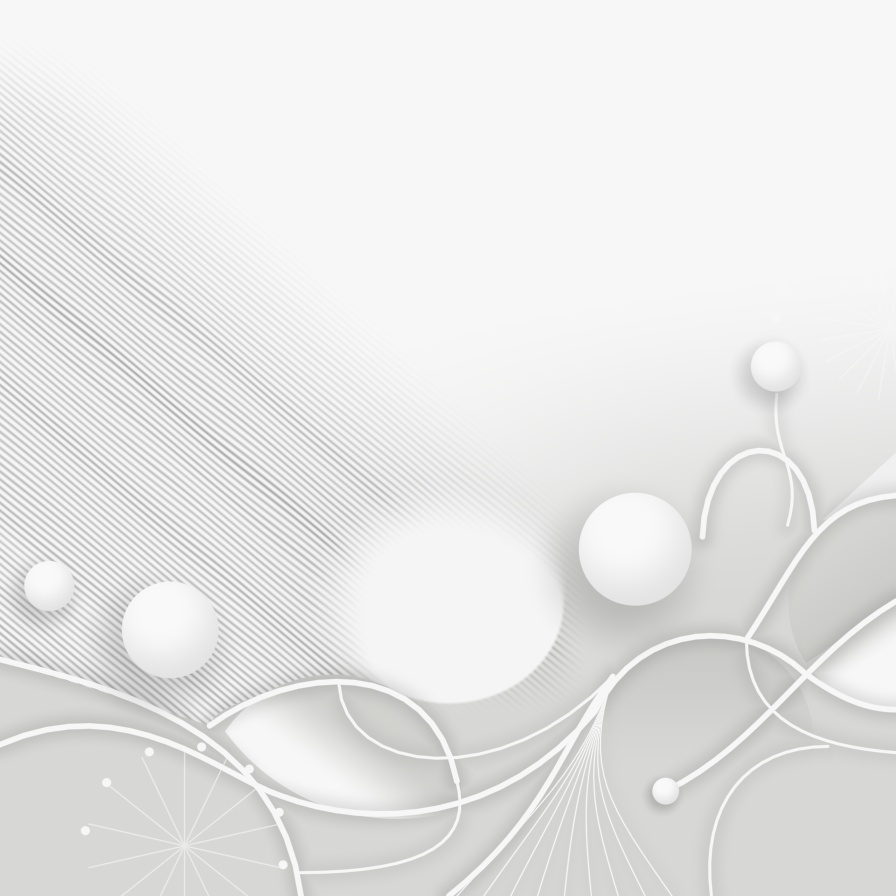
Reproduce this background procedurally as a Shadertoy shader.

```glsl
// Pale relief: a hatched slope fading into white, a soft dome and grey
// petals, crossed by ribbons (cubic curves), wheels, a fan and spheres.
#define WHITE vec3(0.97)
#define GROUND vec3(0.845, 0.845, 0.84)
#define SHADE vec3(0.79, 0.79, 0.78)
#define HATCH_LINES 150.0
#define HATCH_DEPTH 0.25
#define REACH 0.032
#define BOLD 0.0032
#define FINE 0.0017
#define HAIR 0.0007

vec2 p;                 // point on the canvas
float px, ink, shadow;  // edge width, line cover, line shadow

float slopeAt(float i) { return 2.0 * fract(sin(i * 127.1) * 43758.5) - 1.0; }
float gradientNoise(float x) {
  float i = floor(x), f = x - i;
  return 2.0 * mix(slopeAt(i) * f, slopeAt(i + 1.0) * (f - 1.0), f * f * (3.0 - 2.0 * f));
}
float fill(float d) { return smoothstep(px, -px, d); }
float disc(vec2 c, float r) { return length(p - c) - r; }
void bead(vec2 c, float r) { ink = max(ink, fill(disc(c, r))); }

// Cubic curve: start and handle, handle and end; far pixels are skipped
void ribbon(vec4 u, vec4 v, float w) {
  vec2 lo = min(min(u.xy, u.zw), min(v.xy, v.zw)) - REACH;
  vec2 hi = max(max(u.xy, u.zw), max(v.xy, v.zw)) + REACH;
  if (any(lessThan(p, lo)) || any(greaterThan(p, hi))) return;
  float d = 1.0;
  vec2 a = u.xy;
  for (int i = 1; i <= 16; i++) {
    float t = float(i) / 16.0, s = 1.0 - t;
    vec2 b = s*s*(s*u.xy + 3.0*t*u.zw) + t*t*(3.0*s*v.xy + t*v.zw), ab = b - a;
    d = min(d, length(p - a - ab * clamp(dot(p - a, ab) / dot(ab, ab), 0.0, 1.0)));
    a = b;
  }
  ink = max(ink, fill(d - w));
  shadow = max(shadow, pow(smoothstep(REACH, 0.0, d), 2.0) * w / BOLD);
}

// Spokes with a ring of beads
void wheel(vec2 c, float count, float r, float ring, float start, float turn) {
  vec2 q = p - c;
  float a = (fract(atan(q.y, q.x) / 6.2832 * count) - 0.5) * 6.2832 / count;
  ink = max(ink, 0.65 * fill(length(q) * abs(sin(a)) - HAIR) * fill(length(q) - r));
  for (float i = 0.0; i < 7.0; i++) {
    float angle = start + i * turn;
    bead(c + ring * vec2(cos(angle), sin(angle)), 0.005);
  }
}

void sphere(inout vec3 col, vec2 c, float r) {
  vec2 q = (p - c) / r;
  col *= 1.0 - 0.15 * smoothstep(1.75, 0.5, length(q + vec2(0.25, 0.35)));
  float tone = mix(0.975, 0.89, smoothstep(0.4, 1.5, length(q - vec2(-0.2, 0.4))));
  col = mix(col, vec3(tone), fill(disc(c, r)));
}

vec3 backdrop() {
  float low = smoothstep(0.62, 0.2, p.y - 0.12 * p.x);
  vec3 col = mix(WHITE, GROUND, low * smoothstep(0.2, 0.8, p.x));
  // Diagonal hatching, strongest at the left
  float across = dot(p, vec2(0.634, 0.773)), along = dot(p, vec2(0.773, -0.634));
  across += 0.003 * gradientNoise(along * 5.0 + across * 12.0);
  float mask = smoothstep(0.768, 0.568, dot(p, vec2(0.69, 0.725)));
  mask *= smoothstep(0.98, 0.86, p.y) * smoothstep(0.66, 0.6, p.x);
  float streak = 0.85 + 0.4 * gradientNoise(across * 38.0 + along);
  float wave = 0.5 + 0.5 * cos(6.2832 * across * HATCH_LINES);
  col -= HATCH_DEPTH * mask * streak * pow(wave, 1.6);
  // Ground below the crest
  float rise = p.x - 0.235;
  float crest = 0.19 + (rise < 0.0 ? -0.315 * rise : 0.144 * sqrt(rise));
  float soft = smoothstep(0.36, 0.4, p.x);
  col = mix(col, GROUND, mix(fill(p.y - crest), smoothstep(0.3, 0.2, p.y), soft));
  // Dome: crisp below, feathered above
  vec2 q = (p - vec2(0.501, 0.327)) / vec2(0.128, 0.112);
  float f = mix(0.02, 0.3, smoothstep(-0.7, 0.5, q.y - 0.6 * q.x));
  return mix(col, vec3(0.96), smoothstep(1.0 + f, 1.0 - f, length(q)));
}

void petals(inout vec3 col) {
  float lens = max(disc(vec2(0.371, 0.102), 0.145), disc(vec2(0.443, 0.323), 0.237));
  float slope = smoothstep(0.0, 0.09, p.y - 0.4 + 0.75 * p.x);
  col = mix(col, mix(WHITE, SHADE + 0.03, slope), fill(lens));
  float arch = disc(vec2(0.788, 0.173), 0.12);
  col = mix(col, SHADE, fill(arch) * smoothstep(0.13, 0.29, p.y));
  float wedge = max(p.y + 0.425 - 0.92 * p.x, 0.42 - p.y);
  col = mix(col, vec3(0.94), fill(wedge));
  float fold = p.y + 0.361 - 0.69 * p.x;
  vec3 under = mix(GROUND, WHITE, smoothstep(0.0, -0.05, fold));
  col = mix(col, mix(under, SHADE + fold * 0.4, fill(-fold)), fill(disc(vec2(1, 0.326), 0.12)));
}

void flow() {
  ribbon(vec4(0, .264, .117, .234), vec4(.312, .193, .336, 0), BOLD);
  ribbon(vec4(.234, .19, .326, .258), vec4(.482, .271, .51, .128), BOLD);
  ribbon(vec4(.51, .128, .527, .063), vec4(.482, .026, .332, .026), FINE);
  ribbon(vec4(0, .169, .143, .232), vec4(.247, .134, .313, .112), BOLD);
  ribbon(vec4(.313, .112, .417, .073), vec4(.56, .082, .664, .206), BOLD);
  ribbon(vec4(.664, .206, .716, .31), vec4(.833, .31, .898, .249), BOLD);
  ribbon(vec4(.898, .249, .938, .219), vec4(.97, .208, 1, .208), BOLD);
  ribbon(vec4(.378, .238, .384, .134), vec4(.56, .115, .684, .245), FINE);
  ribbon(vec4(.501, 0, .612, .089), vec4(.625, .167, .684, .245), BOLD);
  ribbon(vec4(.743, .117, .85, .17), vec4(.9, .27, 1, .329), BOLD);
  ribbon(vec4(.833, .286, .892, .375), vec4(.911, .44, 1, .447), BOLD);
  ribbon(vec4(.784, .401, .788, .525), vec4(.905, .531, .909, .408), BOLD);
  ribbon(vec4(.867, .56, .859, .492), vec4(.898, .479, .879, .414), FINE);
  ribbon(vec4(.833, .286, .833, .193), vec4(.911, .167, 1, .16), FINE);
  ribbon(vec4(.794, 0, .781, .102), vec4(.833, .167, .924, .167), FINE);
  for (float k = 0.0; k < 1.01; k += 0.125)
    ribbon(vec4(.684, .245, .65, .14), vec4(.6 + .08 * k, .1, .51 + .24 * k, 0), HAIR);
}

void mainImage(out vec4 fragColor, in vec2 fragCoord) {
  p = fragCoord / iResolution.xy;
  px = 0.8 / iResolution.y;
  vec3 col = backdrop();
  petals(col);
  ink = shadow = 0.0;
  flow();
  wheel(vec2(.206, .056), 14.0, .11, .112, -.19, .53);
  wheel(vec2(.993, .633), 20.0, .08, .127, 1.55, .3);
  col = mix(col * (1.0 - 0.1 * shadow), WHITE, ink);
  sphere(col, vec2(.19, .297), .054);
  sphere(col, vec2(.709, .387), .063);
  sphere(col, vec2(.866, .591), .028);
  sphere(col, vec2(.055, .346), .028);
  sphere(col, vec2(.743, .117), .015);
  fragColor = vec4(col, 1);
}
```
